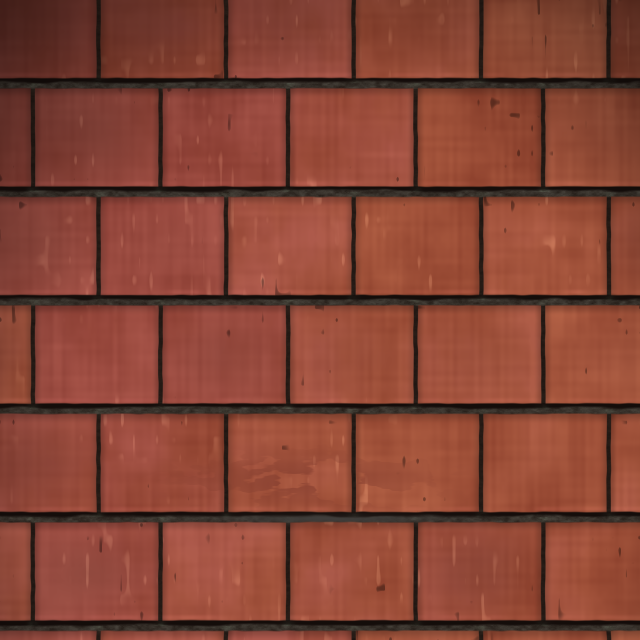
Give the GLSL for this texture, as a three.js fragment shader.

```glsl
varying vec2 vUv;

float hash(vec2 p) {
  vec3 q = fract(vec3(p.xyx) * 0.1031);
  q += dot(q, q.yzx + 33.33);
  return fract((q.x + q.y) * q.z);
}

float noise(vec2 p) {
  vec2 i = floor(p), f = fract(p);
  f = f * f * (3.0 - 2.0 * f);
  return mix(mix(hash(i), hash(i + vec2(1.0, 0.0)), f.x),
             mix(hash(i + vec2(0.0, 1.0)), hash(i + vec2(1.0, 1.0)), f.x), f.y);
}

float fbm(vec2 p) {
  float sum = 0.0, amp = 0.5;
  for (int i = 0; i < 4; i++) {
    sum += amp * noise(p);
    p = p * 2.03 + 17.3;
    amp *= 0.5;
  }
  return sum / 0.9375;
}

void main() {
  vec2 uv = vUv;

  // Running bond: every other row shifts by about half a tile
  vec2 size = vec2(0.1993, 0.1695);
  float row = floor((uv.y - 0.0225) / size.y);
  float shift = mix(0.0515, 0.1540, mod(row, 2.0));
  vec2 grid = vec2((uv.x - shift) / size.x, (uv.y - 0.0225) / size.y);
  vec2 id = floor(grid) + 20.0;
  vec2 cell = fract(grid);
  vec2 fromJoint = (cell - step(0.5, cell)) * size;
  vec2 wobble = 0.0012 * (vec2(noise(uv * 60.0), noise(uv * 60.0 + 40.0)) - 0.5);
  vec2 edge = abs(fromJoint + wobble) - vec2(0.0031, 0.0080);
  float tileMask = smoothstep(-0.0010, 0.0014, edge.x) * smoothstep(-0.0016, 0.0018, edge.y);

  // Fired clay, pinker to the left and varied per tile
  float tone = hash(id);
  float cloud = fbm(uv * vec2(13.0, 11.0) + id * 5.7);
  float grain = noise(uv * vec2(150.0, 9.0) + id * 3.1);
  float weave = noise(uv * vec2(10.0, 120.0) + id);
  float light = 0.50 + 0.45 * (tone - 0.5) + 1.1 * (cloud - 0.5)
              + 0.30 * (grain - 0.5) + 0.20 * (weave - 0.5) + 0.30 * (0.5 - uv.y);
  vec3 clay = mix(vec3(0.56, 0.26, 0.18), vec3(0.70, 0.38, 0.27), clamp(light, 0.0, 1.0));
  float pink = smoothstep(0.35, 0.85, 0.75 - 0.5 * uv.x + 0.5 * (hash(id + 9.0) - 0.5) + 0.4 * (cloud - 0.5));
  clay = mix(clay, clay * vec3(0.97, 0.92, 1.12), pink);

  // Purple-brown bloom in the middle of some tiles
  vec2 middle = (cell - 0.5) * vec2(2.4, 2.8);
  float bloom = exp(-dot(middle, middle)) * smoothstep(0.35, 0.9, hash(id + 4.0)) * (0.4 + cloud);
  clay = mix(clay, vec3(0.49, 0.24, 0.20), 0.5 * bloom);

  // Soft dark borders, with a paler rim along the foot
  clay *= 0.84 + 0.16 * smoothstep(0.0, 0.012, edge.x);
  clay *= 0.80 + 0.20 * smoothstep(0.0, 0.016, (1.0 - cell.y) * size.y - 0.008);
  float foot = smoothstep(0.009, 0.012, cell.y * size.y) * (1.0 - smoothstep(0.013, 0.019, cell.y * size.y));
  clay += vec3(0.06, 0.035, 0.04) * foot * noise(uv * vec2(40.0, 20.0));

  // Pale vertical scuffs and small dark chips
  float scuff = smoothstep(0.76, 0.95, noise(uv * vec2(110.0, 32.0) + 7.0))
              * smoothstep(0.50, 0.70, fbm(uv * 9.0 + 31.0));
  clay += vec3(0.10, 0.10, 0.08) * scuff;
  float chip = smoothstep(0.90, 0.98, noise(uv * vec2(95.0, 50.0) + 61.0))
             * smoothstep(0.58, 0.70, noise(uv * 14.0 + 5.0));
  clay *= 1.0 - 0.35 * chip;

  // Smeared repair on two tiles in the lower middle
  vec2 smear = (uv - vec2(0.47, 0.25)) / vec2(0.17, 0.037);
  float patchMask = smoothstep(0.47, 0.54, fbm(uv * vec2(17.0, 45.0) + 3.0)) * exp(-dot(smear, smear));
  clay = mix(clay, vec3(0.53, 0.25, 0.19), 0.75 * patchMask);

  // Joints: black shadow under each tile, mossy grey mortar beneath it
  float grit = fbm(uv * vec2(110.0, 190.0));
  vec3 mortar = mix(vec3(0.13, 0.10, 0.08), vec3(0.30, 0.28, 0.25), grit);
  float shadow = smoothstep(-0.001, 0.004, fromJoint.y + 0.005 * (noise(uv * vec2(30.0, 80.0)) - 0.5));
  float bed = 1.0 - smoothstep(0.007, 0.010, abs(fromJoint.y));
  vec3 joint = mix(vec3(0.14, 0.10, 0.08) * (0.75 + 0.5 * grit), mix(mortar, vec3(0.08, 0.05, 0.04), shadow), bed);
  float crossing = exp(-dot(fromJoint, fromJoint) / 0.00008);
  joint += vec3(0.07, 0.10, 0.08) * crossing * grit;
  vec2 filler = (uv - vec2(0.52, 0.190)) / vec2(0.16, 0.008);
  joint = mix(joint, vec3(0.25, 0.24, 0.23), exp(-dot(filler, filler)) * (1.0 - 0.7 * shadow));

  // Falloff toward the sides and upper corners
  vec2 lens = (uv - vec2(0.54, 0.30)) * vec2(1.0, 0.82);
  float falloff = 1.0 - 0.68 * smoothstep(0.40, 0.95, length(lens));
  vec3 color = mix(joint * mix(1.0, falloff, 0.6), clay * falloff, tileMask);
  gl_FragColor = vec4(color, 1.0);
}
```
